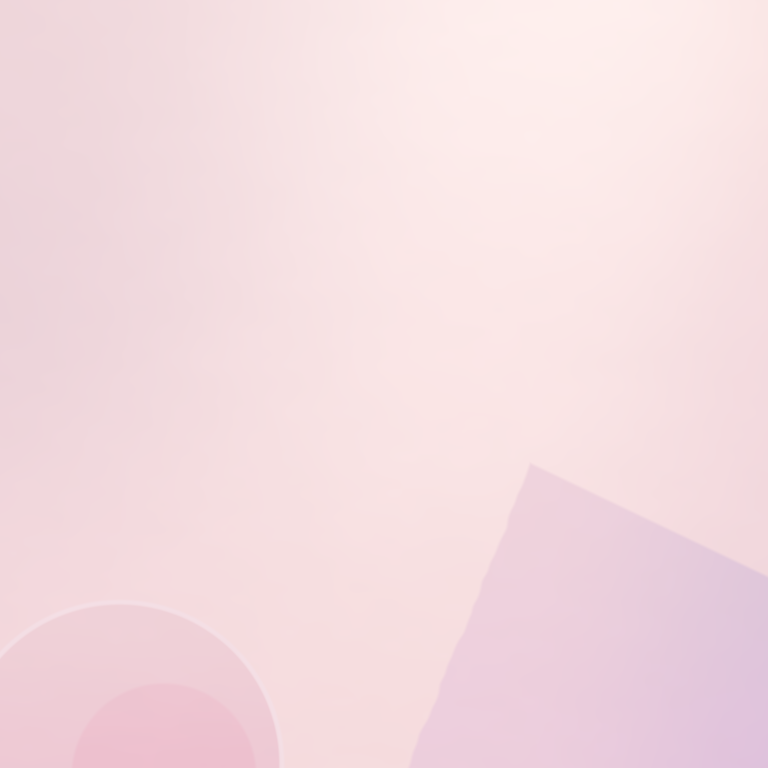
Write a three.js fragment shader that draws this background.

```glsl
// Pale pink backdrop: a slanted beam of light from the top over rosy sides,
// with a lilac corner panel and two nested discs along the lower edge.
// Built from smooth falloffs, half planes, circle distances and value noise.

#define EDGE_SOFTNESS 0.0028
#define BEAM_TOP_X 0.76
#define BEAM_SLANT 0.22
#define BEAM_WIDTH_LEFT 0.47
#define BEAM_WIDTH_RIGHT 0.31
#define PANEL_APEX vec2(0.692, 0.396)
#define OUTER_CENTER vec2(0.156, 0.005)
#define OUTER_RADIUS 0.211
#define INNER_CENTER vec2(0.2135, -0.010)
#define INNER_RADIUS 0.120
#define MOTTLE_AMOUNT 0.008

varying vec2 vUv;

float hash(vec2 p) {
  return fract(sin(dot(p, vec2(127.1, 311.7))) * 43758.5453);
}

float valueNoise(vec2 p) {
  vec2 cell = floor(p);
  vec2 f = fract(p);
  f = f * f * (3.0 - 2.0 * f);
  float low = mix(hash(cell), hash(cell + vec2(1.0, 0.0)), f.x);
  float high = mix(hash(cell + vec2(0.0, 1.0)), hash(cell + vec2(1.0)), f.x);
  return mix(low, high, f.y);
}

// Three octaves of soft cloudiness, centred on zero
float mottle(vec2 p) {
  float sum = 0.0;
  float weight = 0.4;
  for (int i = 0; i < 3; i++) {
    sum += weight * (valueNoise(p) - 0.5);
    p = p * 2.1 + 5.3;
    weight *= 0.85;
  }
  return sum;
}

// Signed distance to the line from a to b, positive on its left
float halfPlane(vec2 p, vec2 a, vec2 b) {
  vec2 dir = normalize(b - a);
  vec2 rel = p - a;
  return dir.x * rel.y - dir.y * rel.x;
}

// Coverage of a shape whose distance is positive inside
float fill(float inside) {
  return smoothstep(-EDGE_SOFTNESS, EDGE_SOFTNESS, inside);
}

vec3 backdrop(vec2 p) {
  vec3 beamColor = mix(vec3(0.962, 0.862, 0.870), vec3(0.982, 0.902, 0.903), smoothstep(0.0, 0.6, p.y));
  beamColor = mix(beamColor, vec3(0.996, 0.936, 0.930), smoothstep(0.5, 1.0, p.y));
  vec3 leftColor = mix(vec3(0.950, 0.840, 0.862), vec3(0.918, 0.818, 0.846), smoothstep(0.15, 0.6, p.y));
  leftColor = mix(leftColor, vec3(0.932, 0.835, 0.854), smoothstep(0.6, 1.0, p.y));
  vec3 rightColor = mix(vec3(0.942, 0.838, 0.862), vec3(0.965, 0.865, 0.865), smoothstep(0.5, 1.0, p.y));

  // Flat-topped falloff on either side of the slanted axis
  float offset = p.x - (BEAM_TOP_X - BEAM_SLANT * (1.0 - p.y));
  float width = offset < 0.0 ? BEAM_WIDTH_LEFT : BEAM_WIDTH_RIGHT;
  float beam = exp(-pow(abs(offset) / width, 2.4));
  return mix(offset < 0.0 ? leftColor : rightColor, beamColor, beam);
}

vec3 panelColor(vec2 p) {
  vec3 color = mix(vec3(0.928, 0.808, 0.865), vec3(0.938, 0.828, 0.865), smoothstep(0.0, 0.4, p.y));
  vec3 violet = mix(vec3(0.870, 0.755, 0.862), vec3(0.868, 0.772, 0.855), smoothstep(0.0, 0.25, p.y));
  return mix(color, violet, smoothstep(0.64, 1.08, p.x - 0.10 * p.y));
}

void main() {
  vec2 p = vUv;
  vec3 color = backdrop(p);

  // Lilac panel running off the lower right corner
  float leftSide = halfPlane(p, PANEL_APEX, vec2(0.530, 0.0));
  float topSide = halfPlane(p, vec2(1.0, 0.249), PANEL_APEX);
  leftSide += 0.004 * (valueNoise(p.yy * 45.0) - 0.5);
  color = mix(color, panelColor(p), fill(min(leftSide, topSide)));

  // Outer disc with a pale rim just beyond its edge
  float outer = OUTER_RADIUS - length(p - OUTER_CENTER);
  vec3 outerColor = mix(vec3(0.932, 0.790, 0.832), vec3(0.938, 0.820, 0.845), smoothstep(0.0, 0.21, p.y));
  color = mix(color, outerColor, fill(outer - 0.002));
  float rim = 1.0 - smoothstep(0.001, 0.005, abs(outer));
  color = mix(color, vec3(0.956, 0.875, 0.900), 0.9 * rim);

  // Inner rose disc
  float inner = INNER_RADIUS - length(p - INNER_CENTER);
  vec3 innerColor = mix(vec3(0.930, 0.752, 0.808), vec3(0.932, 0.772, 0.818), smoothstep(0.0, 0.11, p.y));
  color = mix(color, innerColor, fill(inner));

  // Faint cloudiness, stretched sideways
  color += MOTTLE_AMOUNT * mottle(p * vec2(10.0, 15.0));
  gl_FragColor = vec4(color, 1.0);
}
```
